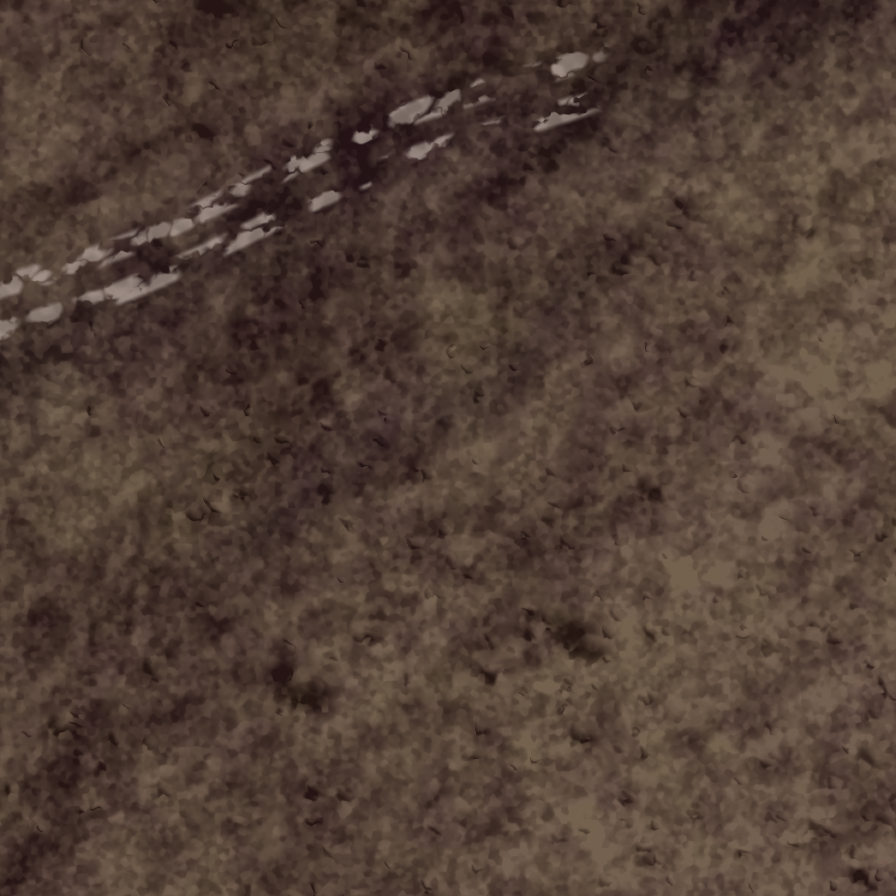
Reproduce this texture procedurally as a WebGL 2 fragment shader.

```glsl
#version 300 es
precision highp float;
// Bare brown hillside seen from above: diagonal gullies, scattered stones
// with shadowed lower-left faces, and a broken line of old snow patches.
// Smooth cellular noise sets one tone value, which is mapped to earth colours.

uniform vec2 u_resolution;
out vec4 fragColor;

vec2 hash2(vec2 c) {
    return fract(sin(vec2(dot(c, vec2(127.1, 311.7)), dot(c, vec2(269.5, 183.3)))) * 4375.85);
}

// Cellular noise blended over neighbouring cells, roughly -0.5 to 0.5
float mottle(vec2 p) {
    vec2 cell = floor(p);
    float sum = 0.0, total = 0.0;
    for (int y = -1; y <= 1; y++)
    for (int x = -1; x <= 1; x++) {
        vec2 id = cell + vec2(x, y);
        vec2 d = id + hash2(id) - p;
        float weight = exp(-6.0 * dot(d, d));
        sum += weight * hash2(id + 37.0).x;
        total += weight;
    }
    return sum / total - 0.5;
}

// Tone change of one stone; q is the offset in stone radii
float stone(vec2 q) {
    float body = 1.0 - smoothstep(0.65, 1.15, length(q * vec2(0.85, 1.15)));
    float away = dot(q, vec2(-0.65, -0.76));
    return body * (0.6 * smoothstep(0.0, 0.6, -away) - 2.7 * smoothstep(-0.1, 0.55, away));
}

// Stones scattered over a grid, present in a given fraction of the cells
float stones(vec2 p, float chance) {
    vec2 cell = floor(p);
    float tone = 0.0;
    for (int y = -1; y <= 1; y++)
    for (int x = -1; x <= 1; x++) {
        vec2 id = cell + vec2(x, y);
        vec2 kind = hash2(id + 91.0);
        float radius = mix(0.14, 0.32, kind.y);
        tone += step(kind.x, chance) * stone((p - id - hash2(id)) / radius);
    }
    return tone;
}

// Elongated ragged patches, 0 to 1
float patches(vec2 p) {
    vec2 cell = floor(p);
    float cover = 0.0;
    for (int y = -1; y <= 1; y++)
    for (int x = -1; x <= 1; x++) {
        vec2 id = cell + vec2(x, y);
        vec2 kind = hash2(id + 53.0);
        float radius = mix(0.2, 0.6, kind.y);
        float d = length(p - id - hash2(id)) - radius;
        cover = max(cover, step(kind.x, 0.65) * (1.0 - smoothstep(-0.15, 0.15, d)));
    }
    return cover;
}

void main() {
    vec2 p = gl_FragCoord.xy / u_resolution;
    vec2 slope = vec2(dot(p, vec2(0.8, 0.6)), dot(p, vec2(-0.6, 0.8)));
    float broad = mottle(p * 6.0);
    float coarse = mottle(p * 32.0);
    float medium = mottle(p * 72.0 + 5.0);
    float fine = mottle(p * 150.0 + 9.0);
    vec2 ragged = p + 0.008 * vec2(coarse + medium, medium - fine);

    // Broad light and dark areas
    float snowLine = p.y - 0.655 - 0.4 * p.x + 0.01 * sin(p.x * 11.0);
    float band = exp(-pow((snowLine + 0.04 + 0.06 * broad) / 0.1, 2.0));
    float gully = exp(-pow((p.y - 0.2 - 0.72 * p.x + 0.08 * broad) / 0.045, 2.0))
                * smoothstep(0.15, 0.3, p.x) * (1.0 - smoothstep(0.6, 0.8, p.x));
    float tone = 0.05 + 0.95 * smoothstep(0.1, 0.7, p.x - 0.6 * p.y);
    tone -= 0.9 * band + 0.65 * gully;
    tone -= 0.8 * smoothstep(0.86, 1.0, p.y + 0.2 * broad);

    // Streaks down the slope and earth grain
    tone += 1.5 * mottle(slope * vec2(5.0, 20.0)) + 0.9 * mottle(slope * vec2(18.0, 60.0));
    tone += 1.1 * broad + 1.3 * coarse + 1.7 * medium + 1.7 * fine;

    // Small stones in clumps, then two boulders
    float clump = 0.2 + 0.5 * mottle(p * 4.0 + 3.0);
    tone += 0.75 * stones(ragged * 14.0, 0.7 * clump);
    tone += 0.65 * stones(ragged * 30.0 + 7.0, clump);
    for (float i = 0.0; i < 2.0; i++) {
        vec2 centre = vec2(0.35 + 0.315 * i, 0.245 + 0.055 * i);
        tone += stone((ragged - centre) / 0.046);
    }

    // Earth colours, greyer in the hollows and more olive elsewhere
    tone = clamp(tone, -2.5, 2.2);
    vec3 colour = vec3(0.31, 0.24, 0.20) + tone * vec3(0.066, 0.062, 0.052);
    colour += vec3(0.0, 0.012, -0.01) * (broad + coarse);
    colour += vec3(-0.004, -0.004, 0.008) * (band + gully);

    // Snow in two parallel rows
    vec2 along = vec2(dot(ragged, vec2(0.93, 0.37)), dot(ragged, vec2(-0.37, 0.93)));
    float rows = exp(-pow((abs(snowLine) - 0.025) / 0.016, 2.0));
    float snow = patches(along * vec2(28.0, 52.0)) * smoothstep(0.3, 0.7, rows);
    snow *= 1.0 - smoothstep(0.64, 0.7, p.x);
    colour = mix(colour, vec3(0.60, 0.54, 0.51) + 0.15 * medium, 0.85 * snow);

    fragColor = vec4(colour, 1.0);
}
```
